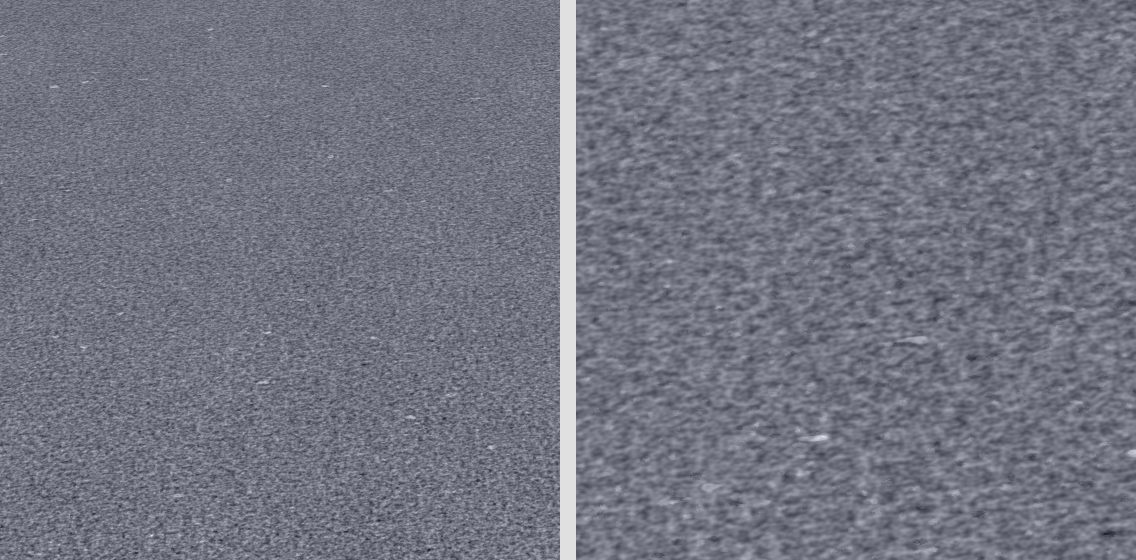
Left: the whole. Right: its middle third, enlarged.
This texture is drawn by a WebGL 2 fragment shader. Its source:

```glsl
#version 300 es
precision highp float;
precision highp int;
// Worn blue-grey asphalt receding gently into the distance, with pale chips and dark pits.

uniform vec2 u_resolution;
out vec4 fragColor;

// Three random values in 0..1 for an integer cell
vec3 hash3(vec2 cell, float seed) {
    uvec3 v = uvec3(ivec3(vec3(cell, seed)));
    v = v * 1664525u + 1013904223u;
    v.x += v.y * v.z;
    v.y += v.z * v.x;
    v.z += v.x * v.y;
    v ^= v >> 16u;
    v.x += v.y * v.z;
    v.y += v.z * v.x;
    v.z += v.x * v.y;
    return vec3(v) * exp2(-32.0);
}

float cornerSlope(vec2 cell, vec2 offset, float seed) {
    float angle = 6.2832 * hash3(cell, seed).x;
    return dot(vec2(cos(angle), sin(angle)), offset);
}

float gradientNoise(vec2 p, float seed) {
    vec2 cell = floor(p);
    vec2 f = p - cell;
    vec2 fade = f * f * f * (f * (f * 6.0 - 15.0) + 10.0);
    vec2 e = vec2(1.0, 0.0);
    float low = mix(cornerSlope(cell, f, seed),
                    cornerSlope(cell + e.xy, f - e.xy, seed), fade.x);
    float high = mix(cornerSlope(cell + e.yx, f - e.yx, seed),
                     cornerSlope(cell + e.xx, f - e.xx, seed), fade.x);
    return mix(low, high, fade.y);
}

// Soft-edged ragged chips, at most one in each cell
float chips(vec2 p, float chance, vec2 radius, float seed) {
    vec2 cell = floor(p);
    vec3 placement = hash3(cell, seed);
    vec3 shape = hash3(cell, seed + 1.0);
    vec2 d = p - cell - mix(vec2(0.35), vec2(0.65), placement.xy);
    d.y -= (shape.z - 0.5) * 0.3 * d.x;
    float r = length(d / (radius * mix(vec2(0.5), vec2(1.0), shape.xy)));
    r += 0.7 * gradientNoise(p * 7.0, seed + 2.0);
    return step(placement.z, chance) * smoothstep(1.15, 0.55, r);
}

void main() {
    vec2 uv = gl_FragCoord.xy / u_resolution;

    // Perspective ground plane, with the grain tilted up to the right
    vec2 ground = vec2(uv.x - 0.5, uv.y - 0.1 * uv.x) / (1.0 - 0.3 * uv.y);
    float nearness = 1.0 - uv.y;

    // Broad worn patches
    float tone = 0.441;
    tone += 0.022 * gradientNoise(ground * vec2(4.0, 7.0), 1.0);
    tone += 0.030 * gradientNoise(ground * vec2(16.0, 30.0), 2.0);

    // Flattened stone grain in three sizes
    float grain = 0.0;
    vec2 frequency = vec2(62.0, 125.0);
    for (int i = 0; i < 3; i++) {
        float weight = i == 1 ? 0.20 : 0.14;
        grain += weight * gradientNoise(ground * frequency, 3.0 + float(i));
        frequency *= vec2(1.9, 1.6);
    }
    tone += grain * mix(0.62, 1.12, nearness);

    // Small bright specks and dark pits
    float relief = mix(0.35, 1.0, nearness);
    tone += 0.13 * relief * chips(ground * vec2(110.0, 150.0), 0.09, vec2(0.42, 0.40), 10.0);
    tone -= 0.13 * relief * chips(ground * vec2(80.0, 125.0), 0.09, vec2(0.42, 0.38), 20.0);

    // Scattered pale flat stones, mostly small with a few large
    tone += 0.10 * mix(0.6, 1.0, nearness)
          * chips(ground * vec2(44.0, 80.0), 0.10, vec2(0.34, 0.27), 30.0);
    tone += 0.19 * chips(ground * vec2(14.0, 28.0), 0.05, vec2(0.20, 0.13), 40.0);

    // Cool grey tint
    vec3 color = vec3(tone) + vec3(0.0, 0.013, 0.060);
    fragColor = vec4(clamp(color, 0.0, 1.0), 1.0);
}
```
